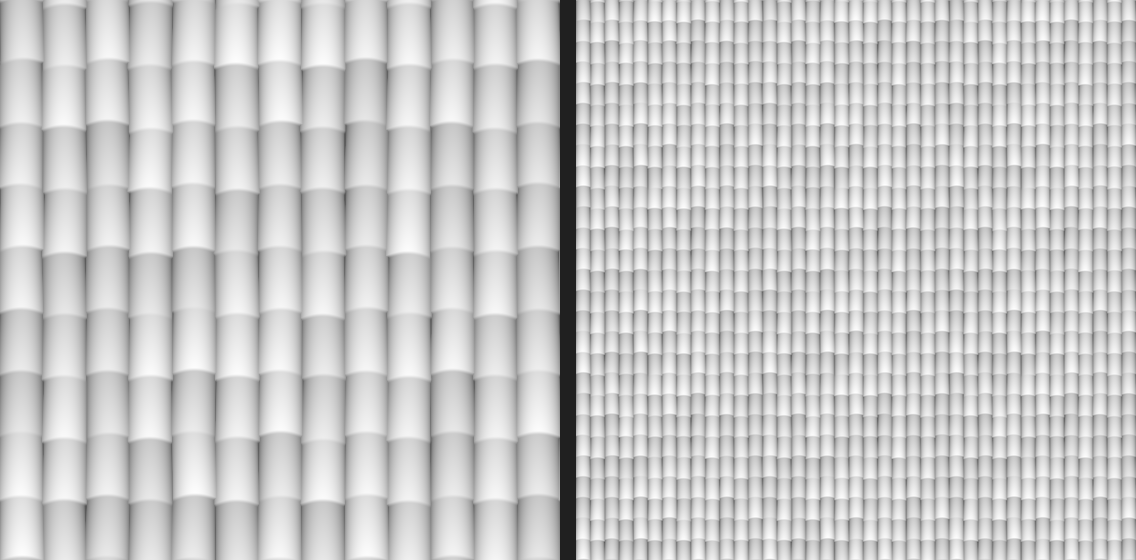
Left: one tile. Right: repeated 3 by 3.
Reproduce this texture map procedurally as a Shadertoy shader.

```glsl
// Height map of a roof: staggered rows of soft, slightly crooked barrel tiles
const vec2  REPEATS     = vec2(13.0, 9.0); // tiles across and down
const float STAGGER     = 0.043;  // alternate columns sit higher or lower
const float SEAM_OFFSET = -0.035; // mean seam position, in rows
const float SEAM_JITTER = 0.045;
const float SEAM_SOFT   = 0.038;  // half width of the lapped edge
const float SEAM_ARCH   = 0.085;  // drop of the lapped edge at the sides
const float TILT        = 0.085;  // sideways lean over one tile
const float SHIFT       = 0.045;
const float LOW_WIDTH   = 0.515;  // half widths, in columns
const float HIGH_WIDTH  = 0.490;
const float LOW_SHADE   = 0.955;  // crown at the lower, raised end
const float HIGH_SHADE  = 0.825;  // crown at the upper, covered end
const float SHADE_VARY  = 0.095;
const float ROUND_DEPTH = 0.45;   // fall from crown to valley
const float FLATTEN     = 0.97;
const float VALLEY_SOFT = 0.05;
const float FLOOR_SHADE = 0.34;

// Four random values per tile, wrapping with the repeats
vec4 tileHash(vec2 cell) {
    cell = mod(cell, REPEATS);
    vec4 seed = dot(cell, vec2(12.99, 78.23)) + vec4(1.3, 4.7, 8.1, 11.9);
    return fract(sin(seed) * 4375.85);
}

float smoothMax(float a, float b, float k) {
    float h = max(k - abs(a - b), 0.0) / k;
    return max(a, b) + 0.25 * k * h * h;
}

// x: shade of one tile, y: its coverage over the tile below
vec2 barrelTile(vec2 p, vec2 cell, float columnOffset) {
    vec4 rnd = tileHash(cell) - 0.5;
    float along = p.y - cell.y - columnOffset - SEAM_JITTER * rnd.x;
    float t = clamp(along, 0.0, 1.0);
    float center = cell.x + 0.5 + SHIFT * rnd.y + TILT * rnd.z * (t - 0.5);
    float u = (p.x - center) / mix(LOW_WIDTH, HIGH_WIDTH, t);
    float u2 = u * u;

    float crown = mix(LOW_SHADE, HIGH_SHADE, t) + SHADE_VARY * rnd.w;
    float arc = sqrt(max(1.0 - FLATTEN * u2, 0.0));
    float outside = max(abs(u) - 1.0, 0.0);
    float shade = crown - ROUND_DEPTH * (1.0 - arc) - outside;

    float edge = along + SEAM_ARCH * (min(u2, 1.0) - 0.4);
    return vec2(shade, smoothstep(-SEAM_SOFT, SEAM_SOFT, edge));
}

// Lap the tiles of one column from low to high
float tileColumn(vec2 p, float column) {
    float odd = mod(mod(column, REPEATS.x), 2.0);
    float offset = SEAM_OFFSET + STAGGER * (1.0 - 2.0 * odd);
    float row = floor(p.y - offset);
    float shade = barrelTile(p, vec2(column, row - 1.0), offset).x;
    for (int i = 0; i <= 1; i++) {
        vec2 tile = barrelTile(p, vec2(column, row + float(i)), offset);
        shade = mix(shade, tile.x, tile.y);
    }
    return shade;
}

void mainImage(out vec4 fragColor, in vec2 fragCoord) {
    vec2 p = fragCoord / iResolution.xy * REPEATS;
    float column = floor(p.x);

    // Neighbouring columns meet in soft valleys
    float shade = FLOOR_SHADE;
    for (int i = -1; i <= 1; i++) {
        shade = smoothMax(shade, tileColumn(p, column + float(i)), VALLEY_SOFT);
    }
    fragColor = vec4(vec3(clamp(shade, 0.0, 1.0)), 1.0);
}
```
